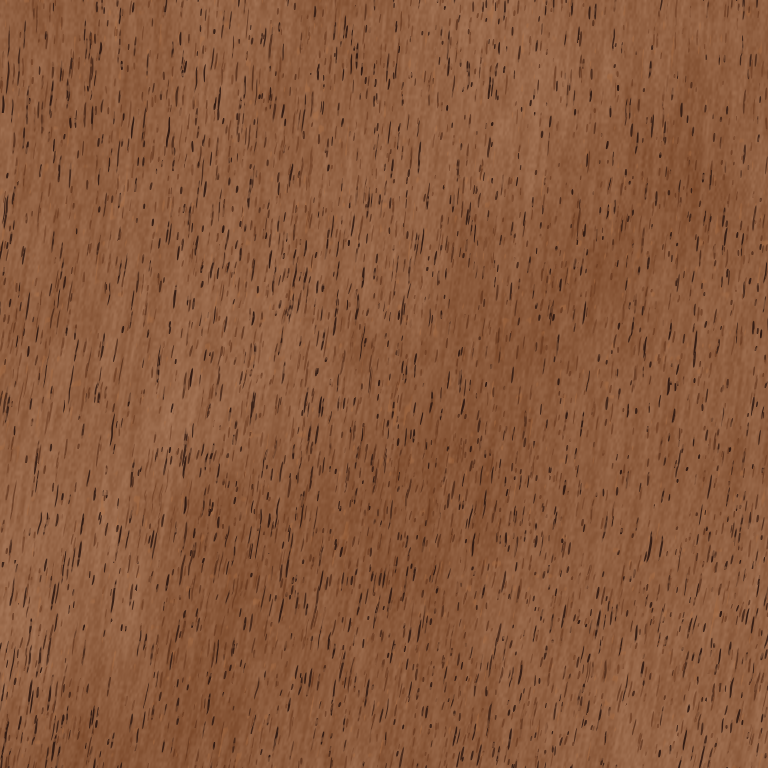
Write a Shadertoy shader that draws this texture.

```glsl
// Brown hardwood board: leaning fibres, cloudy figure and short dark pores.

const vec3 DEEP_BROWN  = vec3(0.465, 0.268, 0.148);
const vec3 LIGHT_BROWN = vec3(0.622, 0.434, 0.312);
const vec3 PORE_BLACK  = vec3(0.19, 0.105, 0.075);
const vec3 PORE_BROWN  = vec3(0.37, 0.19, 0.095);
const vec3 FLECK_COLOR = vec3(0.70, 0.45, 0.27);

const float BASE_TONE     = 0.66;
const float CLOUD_AMOUNT  = 0.45;
const float FIBRE_AMOUNT  = 0.55;
const float GRAIN_AMOUNT  = 0.32;
const float FIGURE_AMOUNT = 0.17;
const float LEAN_BOTTOM   = 0.18;   // grain slope at the lower edge
const float LEAN_CHANGE   = 0.10;   // how much it straightens upwards
const int   PORE_LAYERS   = 4;
const vec2  PORE_CELL     = vec2(0.0165, 0.062);
const float PORE_SHARE    = 0.52;
const float PORE_WIDTH    = 0.00125;

float hash(vec2 p) {
    vec3 q = fract(p.xyx * vec3(0.1031, 0.1030, 0.0973));
    q += dot(q, q.yzx + 33.33);
    return fract((q.x + q.y) * q.z);
}

float noise(vec2 p) {
    vec2 i = floor(p), f = fract(p);
    f = f * f * (3.0 - 2.0 * f);
    vec2 e = vec2(0.0, 1.0);
    return mix(mix(hash(i), hash(i + e.yx), f.x),
               mix(hash(i + e.xy), hash(i + e.yy), f.x), f.y);
}

float fbm(vec2 p) {
    float sum = 0.0, weight = 0.53;
    for (int i = 0; i < 4; i++) {
        sum += weight * noise(p);
        p = mat2(1.6, 1.2, -1.2, 1.6) * p + 17.3;
        weight *= 0.5;
    }
    return sum;
}

// Straightens the leaning, gently waving grain into vertical lines.
vec2 grainSpace(vec2 p) {
    float lean = LEAN_BOTTOM * p.y - 0.5 * LEAN_CHANGE * p.y * p.y;
    float wave = 0.014 * noise(p * vec2(3.0, 2.6) + 5.0);
    return vec2(p.x - lean - wave + 2.0, p.y + 1.0);
}

// Pale diagonal band with a darker zone below and to its right.
float figure(vec2 p) {
    float across = dot(p - vec2(0.44, 0.60), vec2(0.71, -0.71));
    across += 0.16 * (fbm(p * 5.0 + 3.0) - 0.5);
    float band = exp(-pow((across + 0.03) / 0.10, 2.0));
    float shade = exp(-pow((across - 0.20) / 0.14, 2.0));
    return band - 1.1 * shade * smoothstep(1.1, 0.6, p.y);
}

// Returns pore coverage in x and its blackness in y.
vec2 pores(vec2 g, vec2 p, float pixel) {
    vec2 result = vec2(0.0);
    g.x += 0.0022 * (noise(g * vec2(25.0, 65.0)) - 0.5);
    float broken = smoothstep(0.16, 0.46, noise(g * vec2(190.0, 165.0)));
    float crowd = PORE_SHARE + 0.5 * (noise(p * 6.0 + 40.0) - 0.5);
    for (int i = 0; i < PORE_LAYERS; i++) {
        float layer = float(i);
        vec2 size = PORE_CELL * (1.0 - 0.14 * layer);
        vec2 q = g / size + layer * vec2(7.37, 3.71);
        float column = floor(q.x);
        q.y += 9.0 * hash(vec2(column, 71.0 + layer));
        vec2 id = floor(q) + layer * 131.0;
        vec2 f = fract(q);
        float lengthRand = hash(id + 11.0);
        float halfLength = mix(0.09, 0.43, lengthRand * lengthRand);
        halfLength = min(halfLength * mix(1.35, 0.85, clamp(p.x * 1.5, 0.0, 1.0)), 0.46);
        vec2 center = vec2(mix(0.2, 0.8, hash(id + 23.0)),
                           mix(halfLength, 1.0 - halfLength, hash(id + 37.0)));
        vec2 d = abs(f - center) * size;
        float along = d.y / (halfLength * size.y);
        float width = PORE_WIDTH * mix(0.55, 1.25, hash(id + 53.0));
        width *= sqrt(max(1.0 - along * along, 0.0));
        float cover = clamp((width - d.x) / pixel + 0.5, 0.0, 1.0);
        cover *= smoothstep(1.0, 0.75, along) * step(hash(id), crowd);
        float black = hash(id + 67.0);
        cover *= mix(0.4, 1.0, black) * mix(0.3, 1.0, broken);
        if (cover > result.x) result = vec2(cover, black);
    }
    return result;
}

void mainImage(out vec4 fragColor, in vec2 fragCoord) {
    vec2 p = fragCoord / iResolution.y;
    float pixel = 1.0 / iResolution.y;
    vec2 g = grainSpace(p);

    // Wood body: broad clouds, stretched fibres and fine grain
    float cloud = fbm(p * vec2(7.0, 5.0)) - 0.5;
    float fibre = 0.6 * noise(g * vec2(230.0, 24.0))
                + 0.4 * noise(g * vec2(95.0, 9.0) + 31.0) - 0.5;
    float grain = noise(g * vec2(390.0, 190.0) + 13.0) - 0.5;
    float tone = BASE_TONE + CLOUD_AMOUNT * cloud + FIBRE_AMOUNT * fibre
               + GRAIN_AMOUNT * grain + FIGURE_AMOUNT * figure(p);
    vec3 color = mix(DEEP_BROWN, LIGHT_BROWN, clamp(tone, -0.2, 1.15));

    // Sparse warm flecks
    float fleck = smoothstep(0.86, 0.98, noise(g * vec2(210.0, 60.0) + 77.0));
    color = mix(color, FLECK_COLOR, 0.35 * fleck);

    // Dark pores
    vec2 pore = pores(g, p, pixel);
    vec3 poreColor = mix(PORE_BROWN, PORE_BLACK, smoothstep(0.2, 0.8, pore.y));
    color = mix(color, poreColor, pore.x);

    fragColor = vec4(color, 1.0);
}
```
